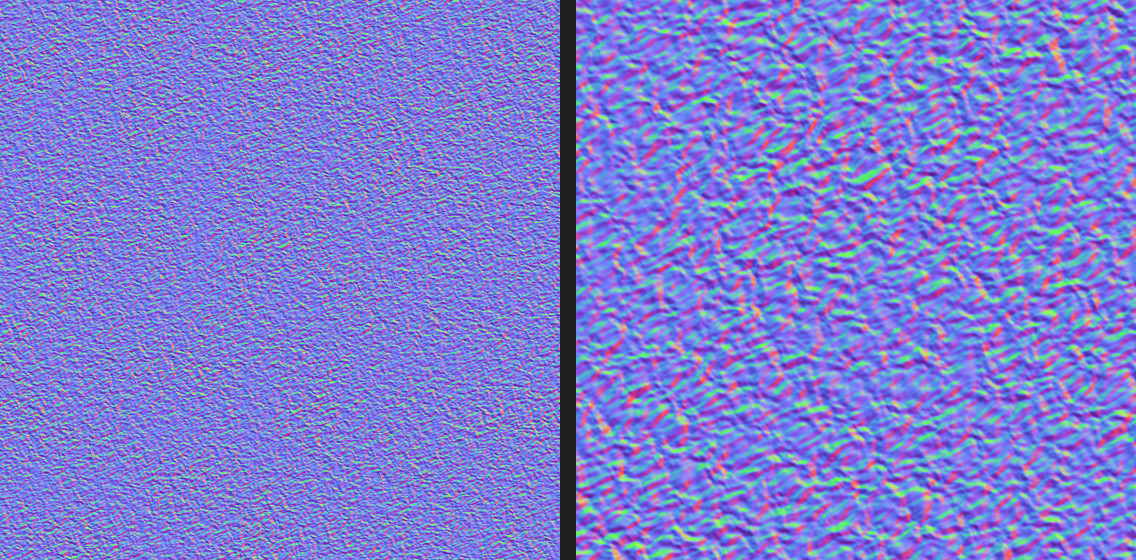
Left: the whole. Right: its middle third, enlarged.
A Shadertoy shader for this texture map:

```glsl
// Tangent-space normal map of fine, rough stucco with short slanted ridges.

const vec2 GRAIN_AXIS = vec2(0.94, 0.342);    // ridges rise to the right
const vec2 GRAIN_DENSITY = vec2(140.0, 200.0); // cells along and across ridges
const float SLOPE_STEP = 0.0009;              // sampling distance on the canvas
const float RELIEF = 0.0072;                  // brings slopes to about unit size
const float STRENGTH = 0.43;

// Integer hash giving a unit gradient for a lattice corner.
vec2 cornerGradient(vec2 corner) {
    uvec2 k = uvec2(ivec2(corner) + 4096);
    uint h = k.x * 1597334673u ^ k.y * 3812015801u;
    h = (h ^ (h >> 15)) * 2246822519u;
    h = (h ^ (h >> 13)) * 3266489917u;
    h ^= h >> 16;
    float angle = float(h & 65535u) * 6.2831853 / 65536.0;
    return vec2(cos(angle), sin(angle));
}

float gradientNoise(vec2 p) {
    vec2 cell = floor(p);
    vec2 f = p - cell;
    vec2 w = f * f * f * (f * (f * 6.0 - 15.0) + 10.0);
    vec2 e = vec2(1.0, 0.0);
    float a = dot(cornerGradient(cell), f);
    float b = dot(cornerGradient(cell + e.xy), f - e.xy);
    float c = dot(cornerGradient(cell + e.yx), f - e.yx);
    float d = dot(cornerGradient(cell + e.xx), f - e.xx);
    return mix(mix(a, b, w.x), mix(c, d, w.x), w.y);
}

// Stretched relief: broad lumps, ridges and grit, with slightly bent ridges.
float stuccoHeight(vec2 uv, vec2 axis, vec2 density) {
    vec2 bent = uv + 0.004 * gradientNoise(uv * 55.0);
    vec2 across = vec2(-axis.y, axis.x);
    vec2 q = vec2(dot(bent, axis), dot(bent, across)) * density;
    return 0.9 * gradientNoise(q * 0.45 + 11.7)
         + gradientNoise(q)
         + 0.25 * gradientNoise(q * 2.03 + 37.4);
}

// Downhill slope by central differences.
vec2 downhillSlope(vec2 uv, float stepSize) {
    vec2 e = vec2(stepSize, 0.0);
    float dx = stuccoHeight(uv - e.xy, GRAIN_AXIS, GRAIN_DENSITY)
             - stuccoHeight(uv + e.xy, GRAIN_AXIS, GRAIN_DENSITY);
    float dy = stuccoHeight(uv - e.yx, GRAIN_AXIS, GRAIN_DENSITY)
             - stuccoHeight(uv + e.yx, GRAIN_AXIS, GRAIN_DENSITY);
    return vec2(dx, dy) / (2.0 * stepSize);
}

// Makes positive slopes steep and rare, negative ones gentle and wide.
vec2 leanSlope(vec2 slope, vec2 amount, vec2 variance) {
    return slope + amount * (slope * slope - variance);
}

// Flattens the gentle faces and exaggerates the few steep ones.
vec2 sharpenSlope(vec2 slope, float strength) {
    return strength * slope * (0.8 + 0.15 * dot(slope, slope));
}

// Blue falls off quickly, so steep faces become dark and saturated.
vec3 encodeNormal(vec2 slope) {
    vec2 n = slope * inversesqrt(1.0 + dot(slope, slope));
    return vec3(0.5 + 0.5 * n, 0.97 - 0.65 * dot(n, n));
}

void mainImage(out vec4 fragColor, in vec2 fragCoord) {
    vec2 uv = fragCoord / iResolution.y;

    // Roughness drifts gently over the wall.
    float roughness = 1.0 + 0.25 * gradientNoise(uv * 9.0 + 5.3);
    vec2 slope = downhillSlope(uv, SLOPE_STEP) * RELIEF * roughness;
    slope = leanSlope(slope, vec2(0.3, 0.12), vec2(0.58, 1.0));
    slope = sharpenSlope(slope, STRENGTH);

    fragColor = vec4(encodeNormal(slope), 1.0);
}
```
